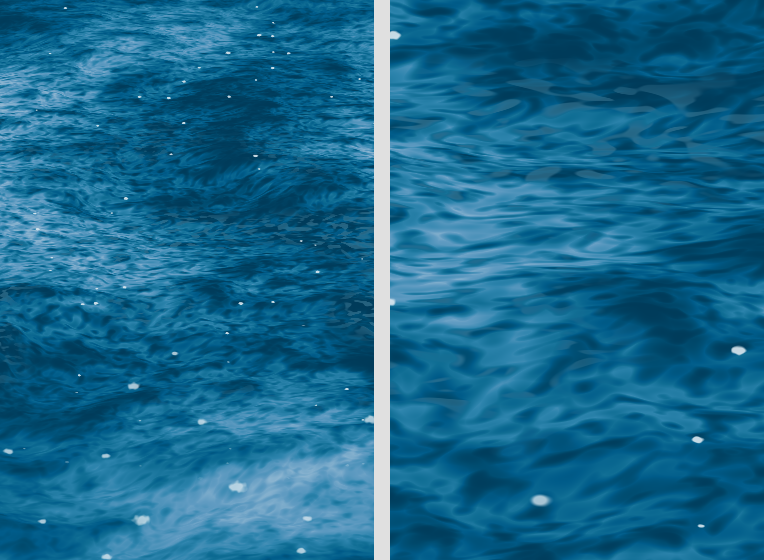
Left, the full canvas; right, a detail of the centre.
This texture is drawn by a WebGL 1 fragment shader. Its source:

```glsl
precision highp float;
uniform vec2 u_resolution;

#define HORIZON 1.9
#define WAVE_SCALE vec2(7.0, 32.0)
#define OCTAVE_GAIN 1.0
#define OCTAVE_STEP vec2(1.85, 1.85)
#define CHOP 0.3
#define CONTRAST 7.2
#define SPARKLE_CELLS 38.0
#define SPARKLE_CHANCE 0.09
#define FOAM_CELLS 17.0
#define FOAM_CHANCE 0.3

float hash(vec2 p) {
  return fract(sin(dot(p, vec2(127.1, 311.7))) * 43758.5453);
}

vec2 gradient(vec2 cell) {
  float angle = 6.2832 * hash(cell);
  return vec2(cos(angle), sin(angle));
}

float noise(vec2 p) {
  vec2 i = floor(p), f = p - i;
  vec2 u = f * f * f * (f * (f * 6.0 - 15.0) + 10.0);
  vec2 e = vec2(1.0, 0.0);
  float a = dot(gradient(i), f);
  float b = dot(gradient(i + e.xy), f - e.xy);
  float c = dot(gradient(i + e.yx), f - e.yx);
  float d = dot(gradient(i + e.xx), f - e.xx);
  return mix(mix(a, b, u.x), mix(c, d, u.x), u.y);
}

float ramp(float a, float b, float x) {
  return clamp((x - a) / (b - a), 0.0, 1.0);
}

// Layered chop: each octave bends the next, so crests pinch into streaks
float waves(vec2 q, float focus) {
  float swell = noise(q * vec2(0.3, 0.26) + 7.3);
  float sum = 0.8 * swell;
  float amp = 0.5;
  mat2 turn = mat2(0.998, -0.06, 0.06, 0.998);
  q.y += 1.3 * noise(q * vec2(0.4, 0.3) + 21.0);
  for (int i = 0; i < 5; i++) {
    float n = noise(q);
    float crest = 0.32 - 1.9 * abs(n);
    sum += amp * mix(n, crest, 0.45);
    q = turn * (q + CHOP * vec2(0.5 * n, n)) * OCTAVE_STEP + 13.7;
    amp *= OCTAVE_GAIN * focus;
  }
  return sum;
}

// Tone 0..1 to water colour, from shaded trough to sky reflection
vec3 waterColor(float t) {
  vec3 c = mix(vec3(0.0, 0.23, 0.35), vec3(0.0, 0.30, 0.44), ramp(0.0, 0.10, t));
  c = mix(c, vec3(0.0, 0.36, 0.54), ramp(0.10, 0.27, t));
  c = mix(c, vec3(0.06, 0.43, 0.58), ramp(0.27, 0.50, t));
  c = mix(c, vec3(0.18, 0.52, 0.68), ramp(0.50, 0.75, t));
  c = mix(c, vec3(0.38, 0.61, 0.76), ramp(0.75, 0.91, t));
  return mix(c, vec3(0.62, 0.75, 0.84), ramp(0.91, 0.99, t));
}

// Scattered ragged ellipses, at most one per cell
float flecks(vec2 p, float cells, float chance, float size, float soft) {
  vec2 g = p * cells, id = floor(g);
  vec2 center = 0.35 + 0.3 * vec2(hash(id + 3.1), hash(id + 8.7));
  vec2 d = (g - id - center) * vec2(1.0, 1.7);
  float radius = size * mix(0.4, 1.0, hash(id + 5.9));
  float dist = length(d) + 0.5 * radius * noise(g * 7.0);
  float edge = max(soft * radius, 0.7 * cells / u_resolution.y);
  float present = step(hash(id + 1.3), chance);
  return present * (1.0 - smoothstep(radius - edge, radius + edge, dist));
}

void main() {
  vec2 p = gl_FragCoord.xy / u_resolution.y;
  float aspect = u_resolution.x / u_resolution.y;

  // Receding water plane, sharpest across the middle
  float depth = 1.0 / (HORIZON - p.y);
  vec2 q = vec2((p.x - 0.5 * aspect) * depth, depth) * WAVE_SCALE;
  float focus = mix(0.76, 1.0, smoothstep(0.08, 0.42, p.y));
  focus *= 1.0 - 0.15 * smoothstep(0.75, 1.0, p.y);

  // Tone: waves plus brighter sky reflection toward the distance
  float level = CONTRAST * waves(q, focus) * mix(0.6, 1.0, focus);
  level += 1.2 * smoothstep(0.5, 0.95, p.y) - 0.75;
  level += 0.4 * (1.0 - smoothstep(0.1, 0.35, p.y));
  float tone = 1.0 / (1.0 + exp(-level));
  vec3 color = waterColor(tone);

  // Pale broken reflections inside the dark troughs
  vec2 bend = vec2(noise(q * 2.2), noise(q * 2.2 + 31.0));
  float veins = noise(q * vec2(8.0, 8.5) + 2.0 * bend);
  float patches = smoothstep(-0.15, 0.15, noise(q * vec2(0.7, 0.4) + 5.0));
  float band = smoothstep(0.2, 0.4, p.y) * (1.0 - smoothstep(0.65, 0.85, p.y));
  float glaze = smoothstep(0.06, 0.2, veins) * band * patches;
  glaze *= 1.0 - smoothstep(0.2, 0.6, tone);
  color = mix(color, vec3(0.24, 0.48, 0.59), 0.6 * glaze);

  // Small sharp sparkles in clusters, larger soft foam up close
  float cluster = smoothstep(-0.1, 0.35, noise(p * vec2(4.0, 7.0) + 4.0));
  float sparkle = flecks(p, SPARKLE_CELLS, SPARKLE_CHANCE * (0.3 + cluster), 0.16, 0.3);
  float near = 1.0 - smoothstep(0.1, 0.5, p.y);
  float left = mix(1.0, 0.3, p.x / aspect);
  float foam = flecks(p + 0.37, FOAM_CELLS, FOAM_CHANCE * near * left, mix(0.12, 0.26, near), 0.4);
  float white = max(sparkle * smoothstep(0.1, 0.3, p.y), 0.85 * foam);
  color = mix(color, vec3(0.86, 0.91, 0.94), 0.9 * white);

  gl_FragColor = vec4(color, 1.0);
}
```
